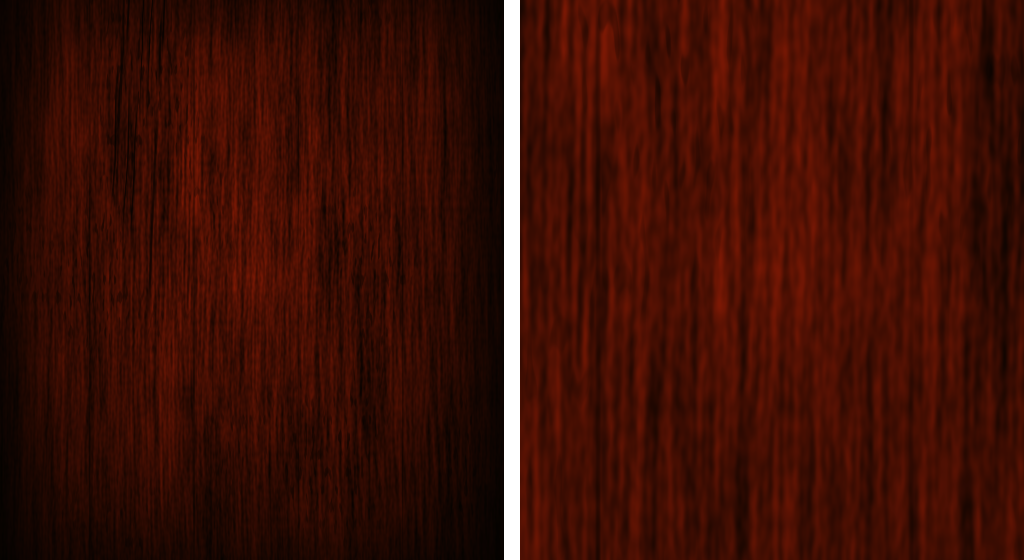
Left: the whole. Right: its middle third, enlarged.
A WebGL 1 fragment shader for this texture:

```glsl
precision highp float;
// Dark red varnished wood: vertical boards under a soft central glow.
// Stretched gradient noise makes bands, streaks, fibres and pores;
// thin board seams, rippled figure and a group of cracks darken the tone.
uniform vec2 u_resolution;

const float TAU = 6.2831853;
const float BOARD_WIDTH = 0.207;
const float SEAM_OFFSET = 0.178;
const vec3 VARNISH = vec3(1.0, 0.185, 0.03);
const vec3 BROWN_TINT = vec3(0.004, 0.006, 0.001);

float hash(vec2 p) {
  return fract(sin(dot(p, vec2(127.1, 311.7))) * 43758.545);
}

vec2 gradientAt(vec2 cell) {
  float angle = TAU * hash(cell);
  return vec2(cos(angle), sin(angle));
}

// Gradient noise, roughly -0.7 to 0.7
float noise(vec2 p) {
  vec2 i = floor(p);
  vec2 f = p - i;
  vec2 w = f * f * f * (f * (f * 6.0 - 15.0) + 10.0);
  float a = dot(gradientAt(i), f);
  float b = dot(gradientAt(i + vec2(1.0, 0.0)), f - vec2(1.0, 0.0));
  float c = dot(gradientAt(i + vec2(0.0, 1.0)), f - vec2(0.0, 1.0));
  float d = dot(gradientAt(i + vec2(1.0, 1.0)), f - vec2(1.0, 1.0));
  return mix(mix(a, b, w.x), mix(c, d, w.x), w.y);
}

// Centre glow with darkened left and right borders
float glow(vec2 uv) {
  vec2 d = (uv - vec2(0.48, 0.59)) / vec2(0.62, 0.68);
  float border = smoothstep(-0.07, 0.15, min(uv.x, 1.0 - uv.x));
  float ends = smoothstep(-0.12, 0.10, min(uv.y, 1.0 - uv.y));
  return exp(-dot(d, d)) * mix(0.2, 1.0, border) * mix(0.5, 1.0, ends);
}

// Wide bands and long streaks
float streaks(vec2 p) {
  float s = 0.30 * noise(p * vec2(9.0, 0.9) + 3.7);
  s += 0.34 * noise(p * vec2(26.0, 1.5) + 17.3);
  return s + 0.36 * noise(p * vec2(58.0, 2.4) + 41.9);
}

// Fine fibres and a trace of rough surface
float fibres(vec2 p) {
  float f = 0.45 * noise(p * vec2(118.0, 4.5) + 8.2);
  f += 0.58 * noise(p * vec2(215.0, 15.0) + 63.1);
  return f + 0.34 * noise(p * vec2(255.0, 85.0) + 31.4);
}

// Short dark flecks along the fibres
float pores(vec2 p) {
  float patches = smoothstep(-0.2, 0.4, noise(p * vec2(7.0, 3.0) + 29.0));
  return patches * smoothstep(0.18, 0.38, noise(p * vec2(165.0, 32.0) + 5.5));
}

// Evenly spaced growth lines
float ripple(float x, float frequency) {
  return sin(TAU * frequency * x);
}

// Thin, partly worn joints between boards
float seams(vec2 uv) {
  float s = (uv.x - SEAM_OFFSET) / BOARD_WIDTH;
  float board = floor(s + 0.5);
  float d = abs(s - board) * BOARD_WIDTH;
  float wear = 0.5 + 0.9 * noise(vec2(board * 5.7 + 0.4, uv.y * 5.0));
  float strength = mix(0.4, 0.8, hash(vec2(board, 4.0))) * clamp(wear, 0.0, 1.0);
  float line = 1.0 - smoothstep(0.0004, 0.0024, d);
  float shadow = 1.0 - smoothstep(0.0, 0.009, d);
  return strength * (0.8 * line + 0.2 * shadow);
}

// Long leaning splits on the upper left
float cracks(vec2 p) {
  float dark = 0.0;
  for (int i = 0; i < 11; i++) {
    float k = float(i);
    float middle = mix(0.48, 1.0, hash(vec2(k, 1.3)));
    float halfLength = mix(0.07, 0.22, hash(vec2(k, 5.1)));
    float x = mix(0.19, 0.28, hash(vec2(k, 9.7)));
    x += 0.04 * (p.y - 0.6) + 0.004 * noise(vec2(k * 7.3, p.y * 9.0));
    float taper = 1.0 - smoothstep(0.3, 1.0, abs(p.y - middle) / halfLength);
    float width = mix(0.0016, 0.0034, hash(vec2(k, 2.9)));
    float line = 1.0 - smoothstep(0.2 * width, width, abs(p.x - x));
    dark = max(dark, line * taper);
  }
  return dark;
}

void main() {
  vec2 uv = gl_FragCoord.xy / u_resolution;
  vec2 p = gl_FragCoord.xy / u_resolution.y;

  // Gentle bending of the grain
  vec2 bent = p;
  bent.x += 0.010 * noise(p * vec2(3.0, 1.4)) + 0.0012 * noise(p * vec2(12.0, 5.0));

  float blotches = noise(p * vec2(4.2, 2.6) + 11.0) + 0.5 * noise(p * vec2(11.0, 7.0) + 2.0);
  float wide = ripple(bent.x + 0.06 * bent.y, 64.0) * smoothstep(0.52, 0.72, uv.x);
  float narrow = ripple(bent.x, 135.0) * smoothstep(0.22, 0.3, uv.x)
    * (1.0 - smoothstep(0.36, 0.44, uv.x));
  float figure = (0.16 * wide + 0.13 * narrow) * (0.7 + noise(p * vec2(8.0, 3.0)));

  float relief = 1.0 + 0.32 * blotches + streaks(bent) + fibres(bent) + figure;
  float tone = 0.282 * glow(uv) * max(relief, 0.25);
  tone *= 1.0 - 0.4 * pores(bent);
  tone *= 1.0 - seams(uv);
  tone *= 1.0 - 0.68 * cracks(p);

  gl_FragColor = vec4(tone * VARNISH + BROWN_TINT, 1.0);
}
```
